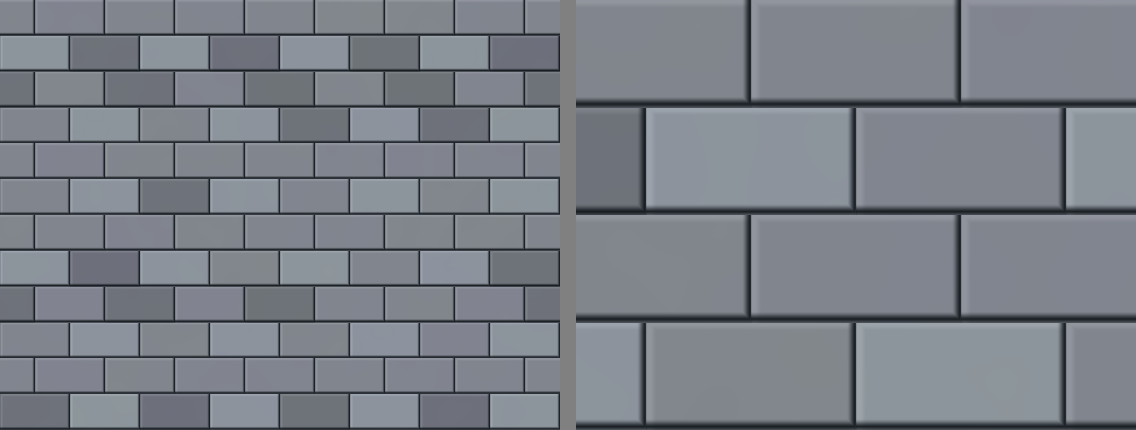
Left, the full canvas; right, a detail of the centre.
Write a Shadertoy shader that draws this texture.

```glsl
float hash(vec2 cell) {
    uvec2 k = uvec2(cell + 17.0) * uvec2(1597u, 3571u);
    uint h = (k.x ^ (k.y << 7)) * 747796u + 2891u;
    h = (h ^ (h >> 15)) * 277803u;
    h = (h ^ (h >> 13)) * 668265u;
    return float((h ^ (h >> 16)) & 65535u) / 65536.0;
}

// Gradient noise that wraps after a whole number of cells
float corner(vec2 cell, vec2 offset, vec2 period) {
    float angle = 6.2832 * hash(mod(cell, period) + 40.0);
    return dot(vec2(cos(angle), sin(angle)), offset);
}

float gradientNoise(vec2 p, vec2 period) {
    vec2 i = floor(p), f = fract(p), o = vec2(0, 1);
    vec2 u = f * f * f * (f * (f * 6.0 - 15.0) + 10.0);
    return mix(mix(corner(i, f, period), corner(i + o.yx, f - o.yx, period), u.x),
               mix(corner(i + o, f - o, period), corner(i + 1.0, f - 1.0, period), u.x), u.y);
}

// Even rows alternate pale bricks with plain or dark ones; odd rows are mostly plain
vec3 brickColor(vec2 cell) {
    vec3 plain = vec3(0.507, 0.523, 0.558);
    vec3 pale = vec3(0.55, 0.58, 0.612);
    vec3 dark = vec3(0.43, 0.445, 0.478);
    float darkShare = 0.5 + 0.5 * cos(6.2832 * cell.y / 5.0);
    float shift = mod(cell.y, 6.0) == 4.0 ? 1.0 : 0.0;
    bool other = mod(cell.x + shift, 2.0) > 0.5;
    if (mod(cell.y, 2.0) > 0.5) {
        darkShare = mod(cell.y, 6.0) == 3.0 && !other ? 0.75 : 0.0;
    } else if (other) {
        return pale;
    }
    return hash(cell) < darkShare ? dark : plain;
}

void mainImage(out vec4 fragColor, in vec2 fragCoord) {
    vec2 uv = fragCoord / iResolution.xy;
    float pixel = 12.0 / iResolution.y;

    // Running bond: 8 columns by 12 rows
    vec2 p = uv * vec2(8, 12);
    p.x += 0.5 * mod(floor(p.y), 2.0);
    vec2 cell = mod(floor(p), vec2(8, 12));
    vec2 q = fract(p) * vec2(1.95, 1.0);

    // Face with a faint shift between cool and greenish grey
    float drift = gradientNoise(uv * vec2(16, 12), vec2(16, 12));
    float tint = hash(cell + 90.0) - 0.5 + 0.4 * drift;
    vec3 color = brickColor(cell) + tint * vec3(0.002, 0.012, -0.012);

    // Lit bevel along the left and top
    float lit = min(q.x, 1.02 - q.y);
    color += 0.06 * (1.0 - smoothstep(0.035, 0.1, lit));

    // Shaded bevel and joint along the right and bottom
    float shaded = min(1.95 - q.x, q.y - 0.02);
    float light = smoothstep(-0.015, 0.075, abs(shaded - 0.012));
    light *= smoothstep(-pixel, pixel, lit);
    fragColor = vec4(mix(vec3(0.07, 0.09, 0.11), color, light), 1.0);
}
```
